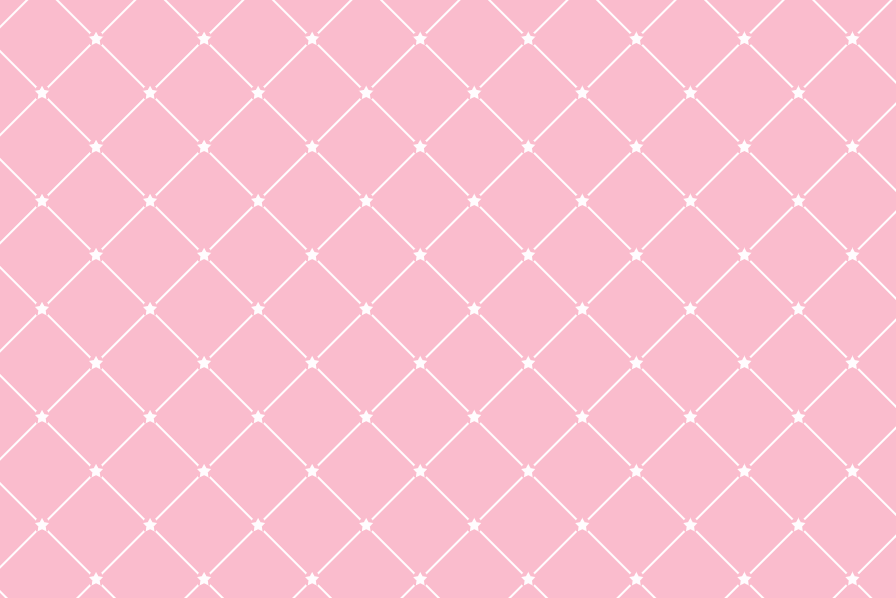
Write a WebGL 1 fragment shader that draws this pattern.

```glsl
precision highp float;
// Pink diamond lattice of thin white lines with a small star at every crossing.

uniform vec2 u_resolution;

const float PI = 3.14159265;

// Signed distance to a five-pointed star with one tip pointing up.
float starDistance(vec2 p, float outer, float inner) {
  float sector = 2.0 * PI / 5.0;
  float angle = abs(mod(atan(p.x, p.y) + 0.5 * sector, sector) - 0.5 * sector);
  vec2 folded = length(p) * vec2(cos(angle), sin(angle));
  vec2 tip = vec2(outer, 0.0);
  vec2 notch = inner * vec2(cos(PI / 5.0), sin(PI / 5.0));
  vec2 edge = normalize(notch - tip);
  return dot(folded - tip, vec2(edge.y, -edge.x));
}

// Antialiased coverage of a shape from its signed distance.
float coverage(float dist, float pixel) {
  return clamp(0.5 - dist / pixel, 0.0, 1.0);
}

void main() {
  // Position from the top left, in repeats: about 8.3 across the width.
  float period = 0.1206;
  vec2 fromTop = vec2(gl_FragCoord.x, u_resolution.y - gl_FragCoord.y) / u_resolution.x;
  vec2 p = (fromTop - vec2(0.1072, 0.0436)) / period;
  float pixel = 1.0 / (period * u_resolution.x);

  // Diagonal axes put the crossings on whole numbers.
  vec2 diagonal = vec2(p.x + p.y, p.x - p.y);
  vec2 offset = diagonal - floor(diagonal + 0.5);
  vec2 local = 0.5 * vec2(offset.x + offset.y, offset.y - offset.x);

  // Lines stop short of each star.
  float lineDist = min(abs(offset.x), abs(offset.y)) * sqrt(0.5) - 0.0095;
  lineDist = max(lineDist, 0.076 - length(local));

  // Slightly rounded star.
  float starDist = starDistance(local, 0.062, 0.033) - 0.003;

  float ink = max(coverage(lineDist, pixel), coverage(starDist, pixel));
  vec3 color = mix(vec3(0.982, 0.737, 0.802), vec3(1.0, 0.99, 0.995), ink);
  gl_FragColor = vec4(color, 1.0);
}
```
